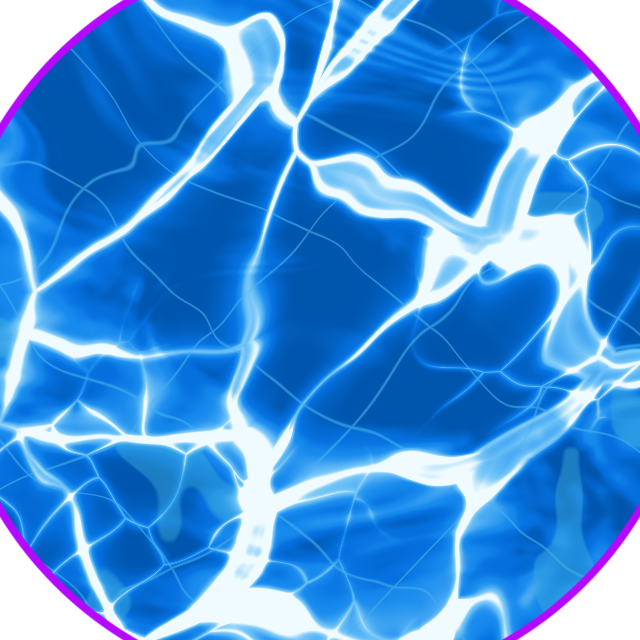
Reproduce this texture procedurally as a Shadertoy shader.

```glsl
// Sunlit pool water with caustic ribbons over wavy tile joints, in a violet ring on white.

const vec3 DEEP_BLUE  = vec3(0.00, 0.335, 0.68);
const vec3 POOL_BLUE  = vec3(0.02, 0.44, 0.87);
const vec3 CLEAR_BLUE = vec3(0.09, 0.54, 0.93);
const vec3 PALE_BLUE  = vec3(0.43, 0.76, 0.97);
const vec3 SUN_WHITE  = vec3(0.94, 0.985, 1.00);
const vec3 JOINT_BLUE = vec3(0.27, 0.68, 0.92);
const vec3 AQUA       = vec3(0.25, 0.68, 0.86);
const vec3 VIOLET     = vec3(0.71, 0.03, 1.00);

vec2 hash2(vec2 p) {
    return fract(sin(vec2(dot(p, vec2(127.1, 311.7)), dot(p, vec2(269.5, 183.3)))) * 43758.55);
}

float noise(vec2 p) {
    vec2 i = floor(p), f = fract(p);
    vec2 u = f * f * f * (f * (f * 6.0 - 15.0) + 10.0);
    float low  = mix(hash2(i).x, hash2(i + vec2(1, 0)).x, u.x);
    float high = mix(hash2(i + vec2(0, 1)).x, hash2(i + vec2(1, 1)).x, u.x);
    return mix(low, high, u.y);
}

float fbm(vec2 p) {
    float sum = 0.0, amp = 0.53;
    for (int k = 0; k < 4; k++) {
        sum += amp * noise(p);
        p = mat2(1.6, 1.2, -1.2, 1.6) * p + 3.7;
        amp *= 0.5;
    }
    return sum;
}

vec2 warp(vec2 p, float amount) {
    return p + amount * (vec2(noise(p + 11.3), noise(p + 47.9)) - 0.5);
}

// Distance to the nearest border between scattered cells
float cellBorder(vec2 p) {
    vec2 base = floor(p), f = fract(p), nearest = vec2(0);
    float best = 8.0, border = 8.0;
    for (int y = -1; y <= 1; y++)
    for (int x = -1; x <= 1; x++) {
        vec2 g = vec2(x, y);
        vec2 r = g + hash2(base + g) - f;
        if (dot(r, r) < best) { best = dot(r, r); nearest = r; }
    }
    for (int y = -2; y <= 2; y++)
    for (int x = -2; x <= 2; x++) {
        vec2 g = vec2(x, y);
        vec2 r = g + hash2(base + g) - f, d = r - nearest;
        if (dot(d, d) > 1e-4) border = min(border, dot(0.5 * (r + nearest), normalize(d)));
    }
    return border;
}

// Coordinates measured along and across a direction
vec2 along(vec2 p, float angle, vec2 scale) {
    vec2 d = vec2(cos(angle), sin(angle));
    return vec2(dot(p, d), dot(p, vec2(-d.y, d.x))) * scale;
}

// Light ribbon: translucent body, bright rims and a soft halo
float ribbon(float d, float width, float sharpness, float strength) {
    float rim = exp(-pow(abs(d - width) * sharpness, 1.5));
    float body = 1.0 - smoothstep(width * 0.8, width + 0.01, d);
    return 0.85 * strength * rim + 0.36 * body * smoothstep(0.0, 0.04, width) + 0.34 * exp(-8.0 * d);
}

float joints(vec2 p, float angle, float spacing, float halfWidth, float blur) {
    float across = along(p, angle, vec2(1)).y / spacing;
    float d = abs(fract(across) - 0.5) * spacing;
    return 1.0 - smoothstep(halfWidth - blur, halfWidth + blur, d);
}

float caustics(vec2 p) {
    vec2 q = along(p, 0.9, vec2(2.7, 3.9)) + vec2(4.2, 7.6);
    q = warp(warp(q * 1.3, 0.65) / 1.3 * 3.5, 0.4) / 3.5;

    float width = 0.10 * smoothstep(0.5, 0.85, noise(q * 1.9 + 31.0));
    float strength = mix(0.45, 1.15, smoothstep(0.2, 0.75, noise(q * 2.3 + 5.0)));
    float light = ribbon(cellBorder(q), width, 42.0, strength);

    // Finer threads gathered in the choppy areas
    float choppy = smoothstep(0.5, 0.72, noise(p * 3.2 + 19.0));
    float thread = cellBorder(warp(q * 2.2 + 13.0, 0.6));
    light += choppy * (0.5 * exp(-32.0 * thread) + 0.12 * exp(-7.0 * thread));

    // Silky veils with folded contours
    vec2 s = warp(along(p, -0.3, vec2(3.0, 6.5)), 1.3);
    float veil = smoothstep(0.44, 0.76, fbm(s + 8.0));
    float folds = 0.5 + 0.5 * sin(34.0 * noise(s * 0.8 + 2.0) + 5.0 * noise(s * 2.0));
    return light + 0.46 * veil * mix(0.6, 1.0, folds) + 0.05 * folds * noise(s + 3.0);
}

vec3 waterRamp(float light) {
    vec3 c = mix(DEEP_BLUE, POOL_BLUE, smoothstep(0.06, 0.30, light));
    c = mix(c, CLEAR_BLUE, smoothstep(0.28, 0.48, light));
    c = mix(c, PALE_BLUE, smoothstep(0.46, 0.76, light));
    return mix(c, SUN_WHITE, smoothstep(0.72, 1.02, light));
}

void mainImage(out vec4 fragColor, in vec2 fragCoord) {
    float scale = min(iResolution.x, iResolution.y);
    vec2 p = (fragCoord - 0.5 * iResolution.xy) / scale;
    float pixel = 1.0 / scale;

    float light = caustics(p);
    vec3 color = waterRamp(light);

    // Tile joints and aqua glints bent by the surface
    vec2 bent = warp(warp(p * 5.0, 0.45) * 2.6, 0.3) / 13.0;
    float blur = max(pixel, 0.0012);
    float grid = max(joints(bent, -0.62, 0.17, 0.0017, blur), joints(bent, 0.76, 0.25, 0.0017, blur));
    color = mix(color, JOINT_BLUE, 0.65 * grid * (1.0 - smoothstep(0.5, 0.9, light)));
    float glint = smoothstep(0.80, 0.84, noise(warp(p * 8.0, 0.9) + 23.0));
    color = mix(color, AQUA, 0.45 * glint * (1.0 - smoothstep(0.5, 0.9, light)));

    // Violet ring and white surround
    float radius = length(p);
    color = mix(color, VIOLET, smoothstep(-pixel, pixel, radius - 0.575));
    color = mix(color, vec3(1), smoothstep(-pixel, pixel, radius - 0.587));
    fragColor = vec4(color, 1.0);
}
```
